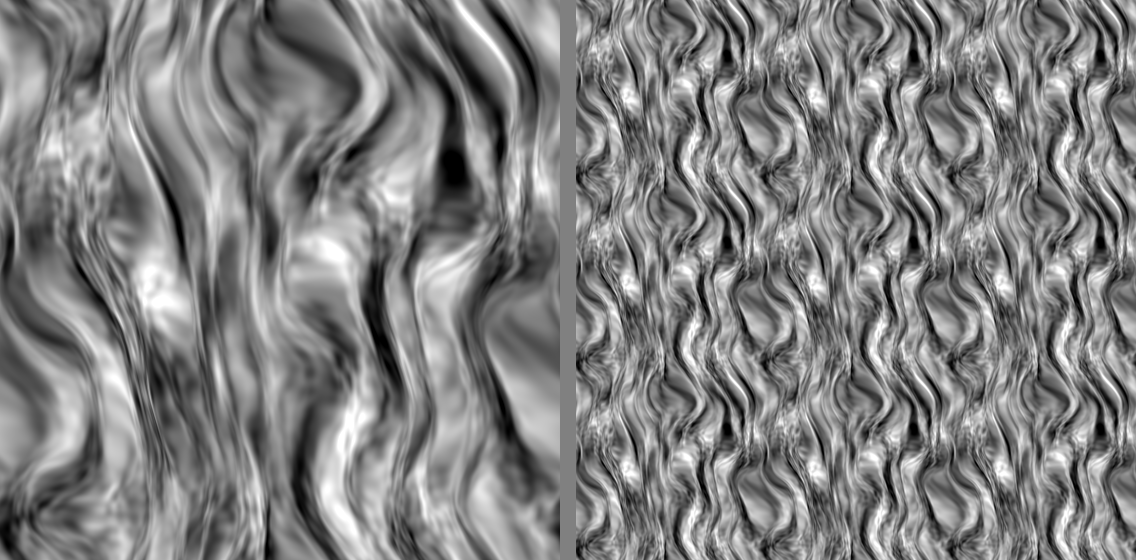
Left, the tile; right, the same tile 3 across and 3 down.
Give the GLSL for this texture, as a WebGL 2 fragment shader.

```glsl
#version 300 es
precision highp float;
// Grey fibrous streaks, like rough bark, running mostly upright.
// Stretched, leaning gradient noise is summed in a domain whose warps
// squeeze it into sharp strands and leave fine grain between them.
uniform vec2 u_resolution;
out vec4 fragColor;

vec2 hash2(vec2 p) {
  vec3 h = fract(p.xyx * vec3(0.1031, 0.1030, 0.0973));
  h += dot(h, h.yzx + 33.33);
  return fract((h.xx + h.yz) * h.zy);
}

// Gradient at a lattice cell; the lean is undone at each vertical wrap.
vec2 gradient(vec2 cell, vec2 period, float lean, float seed) {
  cell.x -= lean * floor(cell.y / period.y);
  return 2.44 * hash2(mod(cell, period) + seed * vec2(17.0, 31.0) + 5.0) - 1.22;
}

// Wrapping gradient noise with whole cell counts per canvas.
float noise(vec2 p, vec2 period, float seed) {
  float lean = round(0.12 * period.x);
  vec2 q = p * period + vec2(lean * p.y, 0.0);
  vec2 i = floor(q), f = q - i;
  vec2 w = f * f * f * (f * (f * 6.0 - 15.0) + 10.0);
  vec2 e = vec2(0.0, 1.0);
  float a = dot(gradient(i, period, lean, seed), f);
  float b = dot(gradient(i + e.yx, period, lean, seed), f - e.yx);
  float c = dot(gradient(i + e.xy, period, lean, seed), f - e.xy);
  float d = dot(gradient(i + e.yy, period, lean, seed), f - e.yy);
  return mix(mix(a, b, w.x), mix(c, d, w.x), w.y);
}

// Sideways bends from broad meanders down to narrow pinches.
vec2 warp(vec2 p) {
  p += vec2(0.15, 0.08) * vec2(noise(p, vec2(3.0), 1.0), noise(p, vec2(4.0, 3.0), 2.0));
  p.x += 0.055 * noise(p, vec2(9.0, 4.0), 3.0);
  p.x += 0.024 * noise(p, vec2(20.0, 7.0), 4.0);
  return p;
}

void main() {
  vec2 uv = gl_FragCoord.xy / u_resolution;
  vec2 p = warp(uv);

  // Broad blotches, main strands and finer strands
  float height = 0.7 * noise(p, vec2(10.0, 3.0), 5.0);
  height += noise(p, vec2(22.0, 5.0), 6.0);
  height += 0.55 * noise(p, vec2(42.0, 10.0), 7.0);

  // Soft bright crests
  float crest = noise(p, vec2(16.0, 4.0), 8.0);
  height += 0.8 * (0.18 - sqrt(crest * crest + 0.002));

  // Short grain, strongest in scattered patches
  float patches = smoothstep(-0.2, 0.35, noise(uv, vec2(5.0, 4.0), 9.0));
  height += mix(0.15, 0.6, patches) * noise(p, vec2(76.0, 32.0), 10.0);

  float grey = clamp(0.495 + 0.6 * height, 0.0, 1.0);
  fragColor = vec4(vec3(grey), 1.0);
}
```
